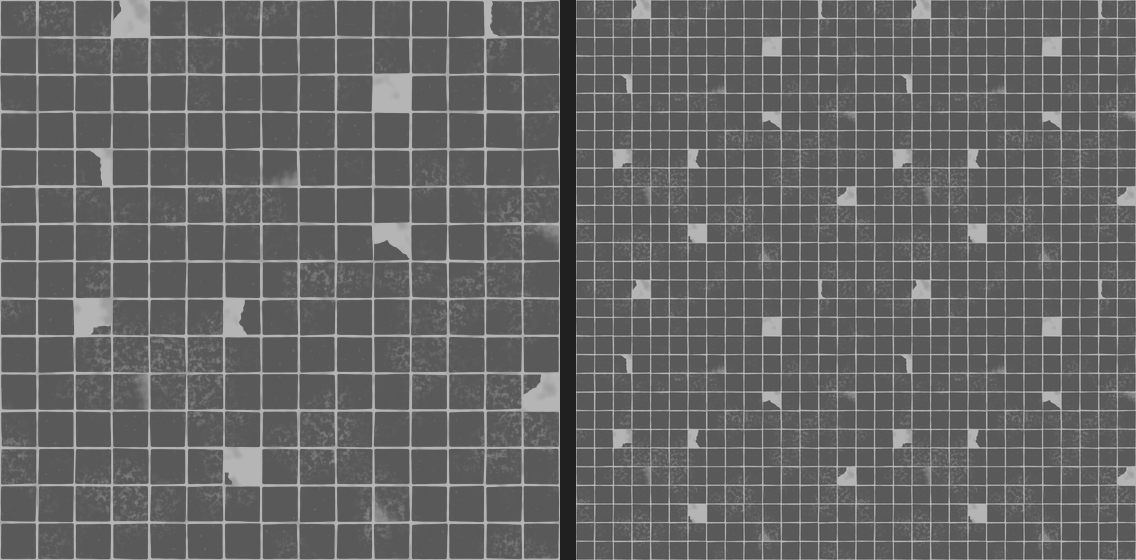
Left, the tile; right, the same tile 2 across and 2 down.
A three.js fragment shader for this texture:

```glsl
// Worn wall of small dark square tiles in pale grout, some broken away, that tiles seamlessly.
#define TILES 15.0
#define HALF_GAP 0.030
#define GAP_JITTER 0.018
#define TILT 0.034
#define CORNER 0.045
#define BREAKS 9
#define SCUFFS 4
#define DUST 0.75
#define TILE_COLOR vec3(0.35)
#define DUST_COLOR vec3(0.53)
#define GROUT_COLOR vec3(0.71)
#define GROUT_SHADE vec3(0.62)

varying vec2 vUv;

const float TAU = 6.28319;

float hash(vec2 p) {
  vec3 q = fract(p.xyx * 0.1031);
  q += dot(q, q.yzx + 33.33);
  return fract((q.x + q.y) * q.z);
}

vec4 hash4(vec2 p) {
  return vec4(hash(p + 3.1), hash(p + 17.7), hash(p + 41.3), hash(p + 73.9));
}

vec2 direction(float angle) {
  return vec2(cos(angle), sin(angle));
}

float cornerSlope(vec2 lattice, vec2 offset, float period) {
  vec2 wrapped = floor(mod(lattice + 0.5, period));
  return dot(direction(TAU * hash(wrapped + period)), offset);
}

// Gradient noise that wraps after a whole number of lattice cells
float noise(vec2 uv, float period) {
  vec2 p = uv * period;
  vec2 i = floor(p);
  vec2 f = p - i;
  vec2 u = f * f * f * (f * (f * 6.0 - 15.0) + 10.0);
  vec2 e = vec2(0.0, 1.0);
  float low = mix(cornerSlope(i, f, period), cornerSlope(i + e.yx, f - e.yx, period), u.x);
  float high = mix(cornerSlope(i + e, f - e, period), cornerSlope(i + 1.0, f - 1.0, period), u.x);
  return mix(low, high, u.y);
}

// Distance to a rounded square whose four sides are shifted and tilted per tile
float tileDistance(vec2 p, vec2 cell) {
  vec4 shift = hash4(cell) - 0.5;
  vec4 tilt = hash4(cell + 101.0) * 2.0 - 1.0;
  vec4 inset = HALF_GAP + GAP_JITTER * shift + TILT * tilt * abs(tilt) * p.yxyx;
  vec2 side = max(-p + inset.xy, p + inset.zw) - 0.5 + CORNER;
  return length(max(side, 0.0)) + min(max(side.x, side.y), 0.0) - CORNER;
}

// Distance to the part of a tile left behind by two jagged cuts
float breakDistance(vec2 p, float id, float jag) {
  float angle = TAU * hash(vec2(id, 5.0));
  float reach = mix(-0.58, 0.42, fract(id * 0.618 + 0.3));
  float first = dot(p, direction(angle)) - reach;
  float second = dot(p, direction(angle + 0.9)) - reach - 0.12;
  return max(first, second) + 0.07 * jag;
}

void main() {
  vec2 grid = vUv * TILES;
  vec2 cell = mod(floor(grid), TILES);
  vec2 p = fract(grid) - 0.5;
  float edge = max(fwidth(vUv.x) * TILES * 0.7, 0.008);

  // Tile outline with slightly uneven sides
  float d = tileDistance(p, cell) + 0.008 * noise(vUv, 53.0);

  // Spread broken tiles first, then scuffed ones, over the grid
  float jag = noise(vUv, 97.0);
  float scuff = 0.0;
  for (int i = 0; i < BREAKS + SCUFFS; i++) {
    float id = float(i);
    vec2 place = floor(fract(vec2(0.17, 0.43) + id * vec2(0.7549, 0.5698)) * TILES);
    if (distance(place, cell) < 0.5) {
      if (i < BREAKS) {
        d = max(d, breakDistance(p, id, jag));
      } else {
        float along = dot(p, direction(TAU * hash(vec2(id, 9.0))));
        scuff = 0.75 * smoothstep(0.05, 0.6, along + 0.15 * jag);
      }
    }
  }

  // Dust: broad areas filled with fine mottling, plus sparse specks
  float area = 0.9 * noise(vUv, 7.0) + 0.5 * noise(vUv, 19.0) + 0.12 * sin(TAU * vUv.y);
  float grain = noise(vUv, 83.0) + 0.8 * noise(vUv, 191.0);
  float dust = smoothstep(-0.05, 0.5, area) * smoothstep(-0.2, 0.7, grain);
  dust += 0.35 * smoothstep(0.38, 0.6, noise(vUv, 127.0));
  vec3 tile = mix(TILE_COLOR, DUST_COLOR, clamp(DUST * dust, 0.0, 1.0));
  tile = mix(tile, GROUT_SHADE, scuff);

  // Grout with soft stains
  float stain = smoothstep(0.05, 0.5, noise(vUv, 23.0) + 0.3 * noise(vUv, 61.0));
  vec3 grout = mix(GROUT_COLOR, GROUT_SHADE, stain);

  gl_FragColor = vec4(mix(tile, grout, smoothstep(-edge, edge, d)), 1.0);
}
```
